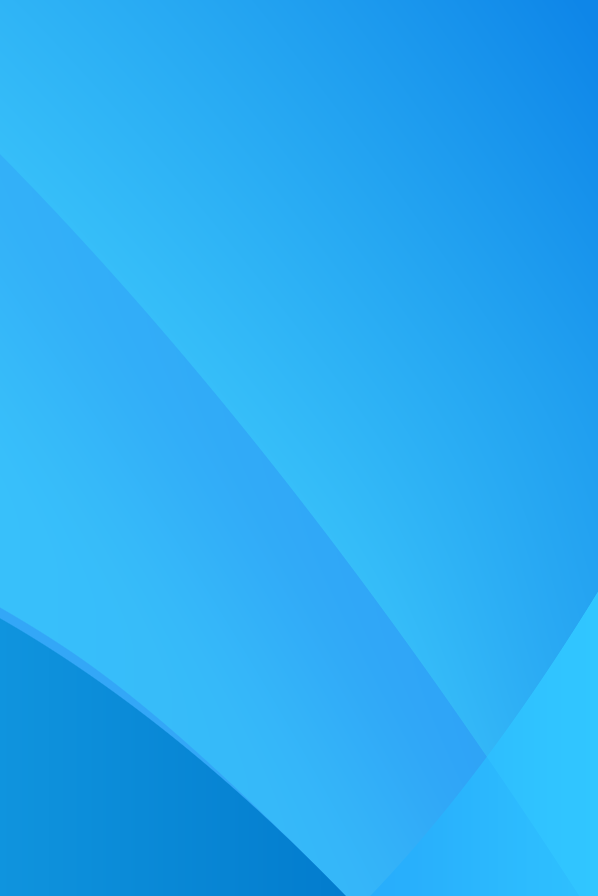
Reproduce this background procedurally as a WebGL 1 fragment shader.

```glsl
precision highp float;
// Layered blue sheets bounded by gently curved edges.
// Each edge is a parabola v = f(u) in canvas units; the signed height above it
// both masks a sheet with a smooth edge and drives that sheet's gradient.

uniform vec2 u_resolution;

// Antialiased coverage of the region where the signed height is positive.
float cover(float height) {
  return clamp(height * u_resolution.y / 1.4 + 0.5, 0.0, 1.0);
}

// Height of a parabolic edge: start value, slope and curvature.
float arc(float u, float start, float slope, float bend) {
  return start + u * (slope + u * bend);
}

void main() {
  vec2 uv = gl_FragCoord.xy / u_resolution;

  // Signed heights relative to the three edges
  float aboveDiagonal = uv.y - arc(uv.x, 0.828, -0.676, -0.1845);
  float belowCorner = arc(uv.x, 0.310, -0.382, -0.266) - uv.y;
  float belowRight = arc(uv.x - 0.619, 0.0, 0.696, 0.514) - uv.y;

  // Upper sheet: bright along the diagonal, deep blue at the top right
  float depth = clamp(aboveDiagonal, 0.0, 1.0);
  vec3 upper = mix(vec3(0.212, 0.745, 0.975), vec3(0.055, 0.525, 0.91), depth);
  float lowerRight = smoothstep(0.5, 1.0, uv.x) * (1.0 - smoothstep(0.1, 0.6, uv.y));
  upper -= vec3(0.02, 0.045, 0.01) * lowerRight;

  // Middle sheet: shaded under the diagonal, lighter towards the left
  float light = 0.5 * smoothstep(0.0, 0.4, -aboveDiagonal) + 0.5 * (1.0 - uv.x);
  vec3 middle = mix(vec3(0.18, 0.63, 0.965), vec3(0.22, 0.753, 0.98), light);
  vec3 color = mix(middle, upper, cover(aboveDiagonal));

  // Lower right sheet, with the diagonal showing through it
  vec3 cyan = mix(vec3(0.165, 0.705, 0.99), vec3(0.19, 0.775, 1.0),
                  smoothstep(0.6, 1.0, uv.x));
  cyan -= vec3(0.01, 0.025, 0.003) * cover(-aboveDiagonal);
  color = mix(color, cyan, cover(belowRight));

  // Thin tapering rim, then the dark lower left sheet
  float rim = 0.012 * (1.0 - smoothstep(0.1, 0.52, uv.x));
  color = mix(color, vec3(0.20, 0.655, 0.97), cover(belowCorner + rim));
  vec3 corner = mix(vec3(0.06, 0.58, 0.87), vec3(0.01, 0.485, 0.805), uv.x / 0.58);
  color = mix(color, corner, cover(belowCorner));

  gl_FragColor = vec4(color, 1.0);
}
```
